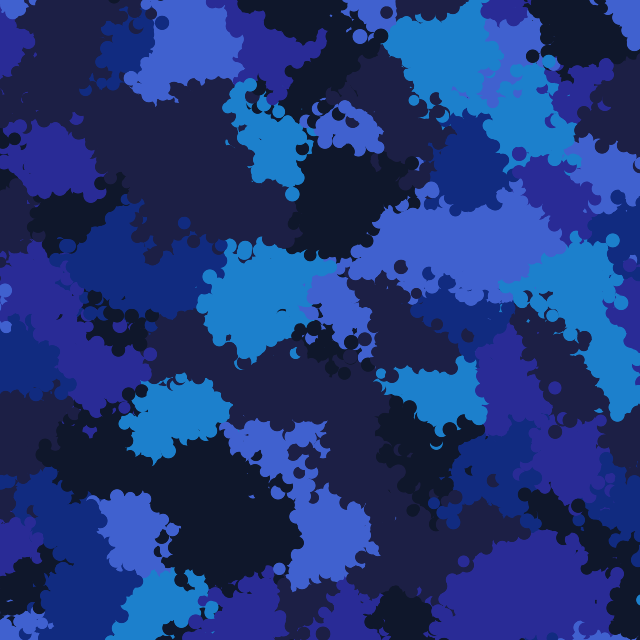
Write a three.js fragment shader that draws this pattern.

```glsl
varying vec2 vUv;

vec2 hash2(vec2 p) {
  vec3 q = fract(p.xyx * vec3(0.1031, 0.1030, 0.0973));
  q += dot(q, q.yzx + 33.33);
  return fract((q.xx + q.yz) * q.zy);
}

// Palette split by area share
vec3 palette(float t) {
  vec3 c = vec3(0.06, 0.09, 0.17);
  c = mix(c, vec3(0.11, 0.12, 0.27), step(0.23, t));
  c = mix(c, vec3(0.16, 0.17, 0.59), step(0.43, t));
  c = mix(c, vec3(0.25, 0.38, 0.81), step(0.64, t));
  c = mix(c, vec3(0.11, 0.50, 0.80), step(0.78, t));
  return mix(c, vec3(0.065, 0.17, 0.50), step(0.91, t));
}

// Large camouflage patches: warped cellular noise with uneven cell sizes
vec3 patchColor(vec2 p) {
  p += 0.016 * sin(p.yx * 23.0 + vec2(1.3, 4.1));
  p += 0.007 * sin(p.yx * 57.0 + vec2(2.7, 0.6));
  p *= 8.5;
  vec2 cell = floor(p);
  float nearest = 9.0;
  float tone = 0.0;
  for (int y = -1; y <= 1; y++) {
    for (int x = -1; x <= 1; x++) {
      vec2 id = cell + vec2(float(x), float(y));
      vec2 weight = hash2(id + 71.0);
      float d = length(id + hash2(id + 23.0) - p) - 0.35 * weight.x;
      if (d < nearest) {
        nearest = d;
        // An even spread of tones keeps the shares stable
        tone = fract(dot(id, vec2(0.7549, 0.5698)) + 0.4 * weight.y);
      }
    }
  }
  return palette(tone);
}

void main() {
  vec3 color = patchColor(vUv);

  // Overlapping dabs, each taking the patch colour from a scattered spot
  for (int layer = 0; layer < 6; layer++) {
    float seed = float(layer) * 137.0;
    vec2 shift = hash2(vec2(seed + 5.0, 9.0));
    vec2 grid = vUv * 50.0 + shift;
    for (int y = -1; y <= 1; y++) {
      for (int x = -1; x <= 1; x++) {
        vec2 id = floor(grid) + vec2(float(x), float(y));
        vec2 center = (id + hash2(id + seed + 11.0) - shift) / 50.0;
        vec2 rnd = hash2(id + seed + 47.0);
        float radius = mix(0.0075, 0.0118, sqrt(rnd.x));
        float d = length(vUv - center);
        if (d < radius + 0.0008) {
          // Some borders are crisp, others break up into loose dabs
          float looseness = 0.5 + 0.25 * (sin(center.x * 19.0 + 2.0 * sin(center.y * 11.0)) + sin(center.y * 23.0 + 1.7));
          float angle = 6.2832 * hash2(id + seed + 83.0).x;
          float reach = mix(0.012, 0.05, looseness) * rnd.y * rnd.y;
          vec3 dab = patchColor(center + reach * vec2(cos(angle), sin(angle)));
          color = mix(color, dab, 1.0 - smoothstep(radius - 0.0008, radius + 0.0008, d));
        }
      }
    }
  }
  gl_FragColor = vec4(color, 1.0);
}
```
